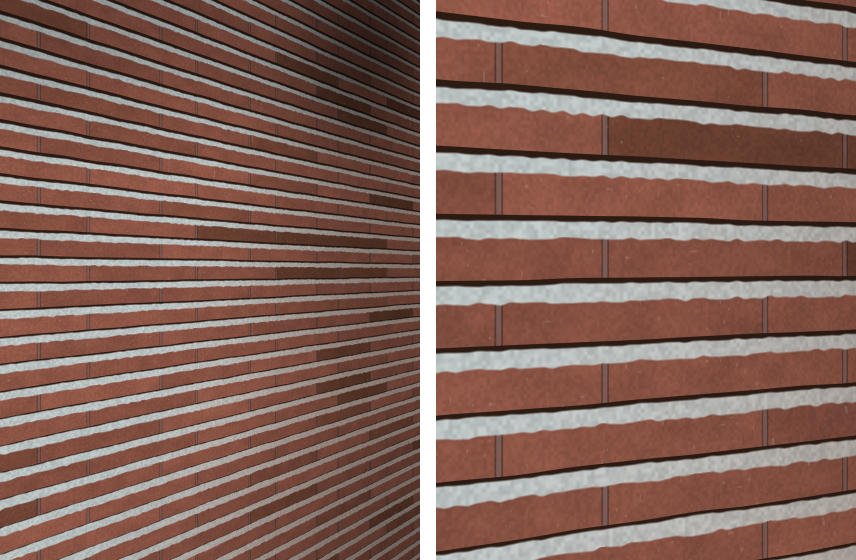
Left, the full canvas; right, a detail of the centre.
Write a WebGL 1 fragment shader that draws this texture.

```glsl
precision highp float;
// Long thin red bricks with pale recessed mortar, seen at a slant to the right.
uniform vec2 u_resolution;

const float HORIZON = 0.5156;     // height where the courses run level
const float CONVERGENCE = 0.518;  // shrink of the wall across the canvas
const float COURSE = 0.0486;      // course height at the left edge
const float BRICK_LENGTH = 0.381;
const float BRICK_BOTTOM = 0.67;  // brick share of a course

const vec3 BRICK_RED = vec3(0.54, 0.325, 0.265);
const vec3 BRICK_DARK = vec3(0.37, 0.225, 0.16);
const vec3 MORTAR_COOL = vec3(0.74, 0.77, 0.77);
const vec3 MORTAR_WARM = vec3(0.72, 0.65, 0.61);
const vec3 JOINT_GREY = vec3(0.46, 0.37, 0.36);
const vec3 GAP_SHADOW = vec3(0.17, 0.105, 0.075);

float hash(vec2 p) {
  return fract(sin(dot(p, vec2(127.1, 311.7))) * 43758.5453);
}

float noise(vec2 p) {
  vec2 i = floor(p);
  vec2 f = fract(p);
  f = f * f * (3.0 - 2.0 * f);
  return mix(mix(hash(i), hash(i + vec2(1.0, 0.0)), f.x),
             mix(hash(i + vec2(0.0, 1.0)), hash(i + vec2(1.0, 1.0)), f.x), f.y);
}

// Smooth step up at an edge, softened by the pixel size.
float edge(float at, float x, float soft) {
  return smoothstep(at - soft, at + soft, x);
}

// Canvas to wall: x along the wall, y in courses counted downward.
vec2 wallCoords(vec2 p, float scale) {
  return vec2(p.x / scale, (HORIZON - p.y) / (COURSE * scale) + 0.27);
}

// Brick face with its own tone, blotches, grain and pale specks.
vec3 brickFace(vec2 wall, vec2 id, float distant) {
  float tone = hash(id + 3.7);
  float darkBrick = smoothstep(0.72, 0.95, tone) * (0.45 + 0.5 * distant);
  vec3 color = mix(BRICK_RED, BRICK_DARK, darkBrick);
  color *= 0.94 + 0.12 * hash(id + 19.3);
  float blotch = noise(wall * vec2(24.0, 2.5));
  float grain = noise(wall * vec2(260.0, 17.0));
  color *= 0.88 + 0.11 * blotch + 0.13 * grain;
  float speck = smoothstep(0.91, 1.0, noise(wall * vec2(150.0, 9.0) + 41.0));
  return mix(color, MORTAR_WARM, 0.3 * speck);
}

// Mortar bed, cool in the middle and warm toward the lower right.
vec3 mortarBed(vec2 wall, vec2 p) {
  float warm = smoothstep(0.35, 1.0, p.x + 0.45 * (0.5 - p.y));
  vec3 color = mix(MORTAR_COOL, MORTAR_WARM, warm);
  return color * (0.91 + 0.15 * noise(wall * vec2(200.0, 14.0)));
}

// Light falling off to the right, the top and a shadow at upper right.
float wallLight(vec2 p) {
  float light = 1.0 - 0.28 * smoothstep(0.45, 1.0, p.x);
  light *= 1.0 - 0.22 * smoothstep(0.65, 1.0, p.y);
  light *= 1.0 - 0.16 * smoothstep(0.3, 0.0, p.y) * p.x;
  vec2 d = (p - vec2(0.88, 0.93)) / vec2(0.16, 0.19);
  return light * (1.0 - 0.42 * exp(-dot(d, d)));
}

void main() {
  vec2 p = gl_FragCoord.xy / u_resolution;
  float scale = 1.0 - CONVERGENCE * p.x;
  vec2 wall = wallCoords(p, scale);
  float course = floor(wall.y);
  float f = fract(wall.y);

  // Alternate courses are shifted along the wall.
  float shift = mix(0.236, 0.097, mod(course, 2.0));
  float along = (wall.x - shift) / BRICK_LENGTH;
  vec2 id = vec2(floor(along), course);
  float jointDistance = abs(fract(along + 0.5) - 0.5);

  // Half-pixel softness in wall units.
  float softY = 0.7 / (u_resolution.y * COURSE * scale);
  float softX = 0.7 / (u_resolution.x * BRICK_LENGTH * scale * scale);

  // Ragged outlines of the brick, its shadow and the mortar.
  float ragged = noise(vec2(wall.x * 75.0, course * 7.0)) - 0.5;
  float sag = noise(vec2(wall.x * 12.0, course * 5.0 + 2.0)) - 0.5;
  float bottom = BRICK_BOTTOM + 0.035 * sag;
  float shadowEnd = bottom + mix(0.025, 0.14, smoothstep(0.0, 0.95, p.y))
                  + 0.025 * ragged;
  float top = 0.035 + 0.055 * ragged + 0.03 * sag;

  vec3 brick = brickFace(wall, id, p.x);
  float worn = 0.5 + 0.5 * noise(wall * vec2(110.0, 8.0));
  float joint = 1.0 - edge(0.009, jointDistance, softX + 0.002);
  brick = mix(brick, JOINT_GREY, joint * worn);
  float crack = 1.0 - edge(0.003, abs(jointDistance - 0.011), softX);
  brick *= 1.0 - 0.3 * crack;

  vec3 mortar = mortarBed(wall, p);
  vec3 color = mix(mortar, brick, edge(top, f, softY + 0.012));
  color = mix(color, GAP_SHADOW, edge(bottom, f, softY));
  color = mix(color, mortar, edge(shadowEnd, f, softY + 0.012));

  gl_FragColor = vec4(color * wallLight(p), 1.0);
}
```
